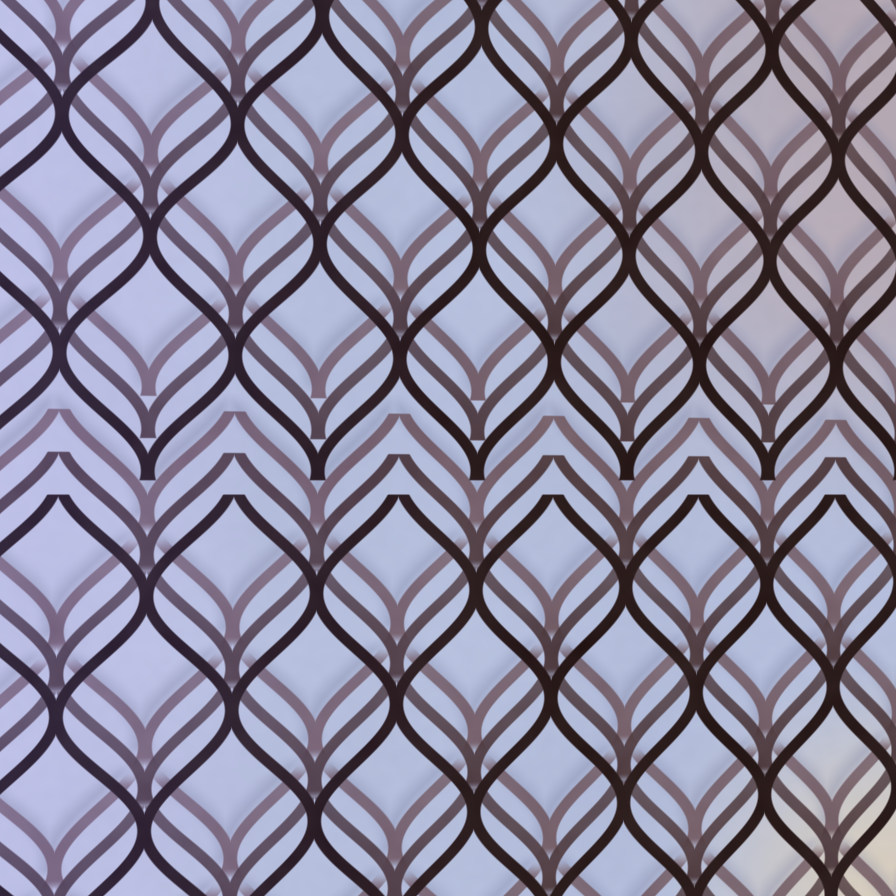
Give the GLSL for this pattern, as a WebGL 1 fragment shader.

```glsl
precision highp float;
// Ogee lattice wall in two panels split by a horizontal seam, seen slightly from the left.
// Mirrored cosine strands form the lattice; two paler copies, raised by a fraction of a
// row, echo each strand inside the cells, over a soft shadow and a graded wall.

uniform vec2 u_resolution;

const float PI = 3.14159265;

// Perspective grid, in canvas units
const float FIRST_COLUMN = 0.065;
const float COLUMN_STEP = 0.1014;
const float COLUMN_SHRINK = 0.01694;
const float ROW_STEP = 0.1328;
const float ROW_SHRINK = 0.0195;
const float LEAN = 0.010;

// Seam between the panels
const float SEAM_HEIGHT = 0.456;
const float SEAM_GAP = 0.008;
const float UPPER_BASE = -0.018;
const float LOWER_BASE = -0.009;

// Strands
const float ECHO_RISE = 0.36;
const float HALF_WIDTH = 0.0061;
const float STRAND_INSET = 0.016;
const float SHADOW_RISE = 0.82;
const float SHADOW_BLUR = 0.013;
const float SHADOW_STRENGTH = 0.42;
const float MIN_SOFTNESS = 0.0013;

// Colours
const vec3 WALL_LEFT = vec3(0.745, 0.755, 0.905);
const vec3 WALL_MIDDLE = vec3(0.705, 0.745, 0.860);
const vec3 WALL_WARM = vec3(0.710, 0.665, 0.705);
const vec3 WALL_GLOW = vec3(0.840, 0.800, 0.740);
const vec3 FRONT_COLOR = vec3(0.165, 0.105, 0.105);
const vec3 BACK_COLOR = vec3(0.440, 0.345, 0.375);
const vec3 COOL_TINT = vec3(0.030, 0.045, 0.125);
const vec3 SHADOW_COLOR = vec3(0.490, 0.510, 0.640);

vec2 hash2(vec2 p) {
  p = vec2(dot(p, vec2(127.1, 311.7)), dot(p, vec2(269.5, 183.3)));
  return 2.0 * fract(sin(p) * 43758.5) - 1.0;
}

float gradientNoise(vec2 p) {
  vec2 i = floor(p), f = fract(p);
  vec2 w = f * f * f * (f * (f * 6.0 - 15.0) + 10.0);
  float a = dot(hash2(i), f);
  float b = dot(hash2(i + vec2(1.0, 0.0)), f - vec2(1.0, 0.0));
  float c = dot(hash2(i + vec2(0.0, 1.0)), f - vec2(0.0, 1.0));
  float d = dot(hash2(i + 1.0), f - 1.0);
  return mix(mix(a, b, w.x), mix(c, d, w.x), w.y);
}

// Coverage of one lattice layer; p.x runs right, p.y runs down from the seam.
// depth: 0 is the front layer, shown whole; deeper layers fade behind it.
float latticeLayer(vec2 p, float rise, float depth, float halfWidth, float softness) {
  float across = p.x + LEAN * p.y - FIRST_COLUMN;
  float scale = COLUMN_STEP - COLUMN_SHRINK * across;
  float column = across / scale;
  float columnWidth = scale * scale / COLUMN_STEP;
  float rowHeight = ROW_STEP - ROW_SHRINK * across;

  // The panels are out of step by one column
  float down = p.y + rise * rowHeight;
  float lower = step(0.0, down);
  float row = (down - mix(UPPER_BASE, LOWER_BASE, lower)) / rowHeight;
  float phase = PI * (row + floor(column) + 1.0 - lower);

  float swing = 0.5 - STRAND_INSET;
  float center = 0.5 - swing * cos(phase);
  float slope = swing * PI * sin(phase) * columnWidth / rowHeight;
  float dist = abs(fract(column) - center) * columnWidth / sqrt(1.0 + slope * slope);
  float cover = 1.0 - smoothstep(halfWidth - softness, halfWidth + softness, dist);
  cover *= smoothstep(SEAM_GAP - softness, SEAM_GAP + softness, abs(down));

  // Echoes show as a V and a short stem, but run whole just below the seam
  float t = fract(row);
  float start = 0.15 * depth;
  float arm = smoothstep(start - 0.10, start + 0.06, t);
  float stem = 1.0 - smoothstep(0.08, 0.20, t);
  float visible = max(arm * mix(0.8, 1.0, t), stem);
  float firstRow = lower * (1.0 - step(1.0, row));
  return cover * mix(1.0, max(visible, firstRow), min(depth, 1.0));
}

vec3 wallColor(vec2 uv) {
  vec3 color = mix(WALL_LEFT, WALL_MIDDLE, smoothstep(0.0, 0.45, uv.x));
  color = mix(color, WALL_WARM, smoothstep(0.50, 1.0, uv.x) * smoothstep(0.35, 0.75, uv.y));
  color = mix(color, WALL_GLOW, 1.0 - smoothstep(0.0, 0.30, distance(uv, vec2(1.0, 0.0))));
  return color + 0.025 * gradientNoise(uv * 5.0) + 0.012 * gradientNoise(uv * 60.0);
}

void main() {
  vec2 uv = gl_FragCoord.xy / u_resolution;
  vec2 p = vec2(uv.x, SEAM_HEIGHT - uv.y);
  float softness = max(1.0 / min(u_resolution.x, u_resolution.y), MIN_SOFTNESS);

  // Wall and cast shadow
  vec3 color = wallColor(uv);
  float shadow = latticeLayer(p + vec2(0.006, 0.0), SHADOW_RISE, 2.0, HALF_WIDTH, SHADOW_BLUR);
  color = mix(color, SHADOW_COLOR, SHADOW_STRENGTH * shadow);

  // Strands from back to front, cooler at the left and unevenly lit
  float cool = 1.0 - smoothstep(0.0, 0.65, uv.x);
  float wear = 0.045 * gradientNoise(uv * 9.0) + 0.025 * gradientNoise(uv * 45.0);
  for (int i = 0; i < 3; i++) {
    float depth = 2.0 - float(i);
    float cover = latticeLayer(p, ECHO_RISE * depth, depth, HALF_WIDTH, softness);
    vec3 strand = mix(FRONT_COLOR, BACK_COLOR, 0.5 * depth) + COOL_TINT * cool + wear;
    color = mix(color, strand, cover * (1.0 - 0.04 * depth));
  }
  gl_FragColor = vec4(clamp(color, 0.0, 1.0), 1.0);
}
```
